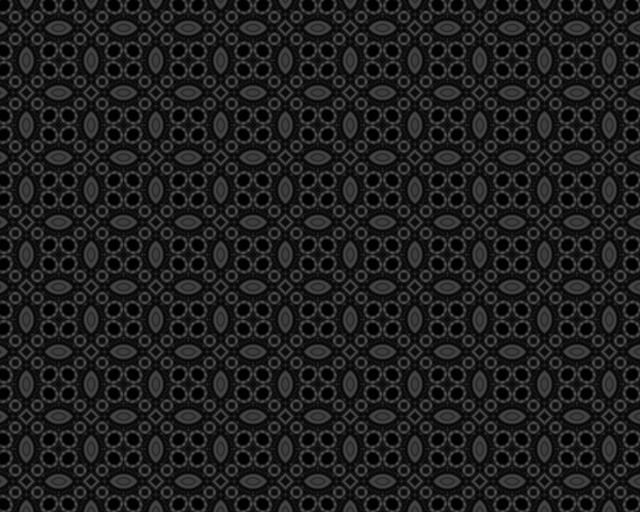
This pattern is drawn by a Shadertoy shader. Its source:

```glsl
// Dark woven tiling of gray lenses, four-petal flowers and beaded rings.
#define PERIOD 0.1012                 // cell size, in canvas widths
#define ORIGIN vec2(0.0918, 0.7057)   // one flower centre, in canvas widths
#define SOFT 0.022                    // edge softness, in cells
#define LINE 0.021                    // half width of the outlines
#define LENS_SIZE vec2(0.112, 0.215)  // half width and half height
#define PETAL_POS 0.148
#define RING_POS 0.330
#define RING_RADIUS 0.075
#define LINE_GRAY 0.33
#define LENS_GRAY 0.245
#define GROUND_GRAY 0.045
#define WEAVE 12.0                    // threads per cell

const float TAU = 6.2831853;

float fill(float d, float soft) {
    return 1.0 - smoothstep(-soft, soft, d);
}

float stroke(float d, float halfWidth, float soft) {
    return fill(abs(d) - halfWidth, soft);
}

// Upright pointed lens made of two arcs
float lensDistance(vec2 p, vec2 size) {
    float radius = dot(size, size) / (2.0 * size.x);
    return length(abs(p) + vec2(radius - size.x, 0.0)) - radius;
}

float ovalDistance(vec2 p, vec2 size) {
    return (length(p / size) - 1.0) * min(size.x, size.y);
}

// Brightness ripple around a centre
float beads(vec2 p, float count) {
    return 0.5 + 0.5 * cos(count * atan(p.y, p.x + 1e-5));
}

void mainImage(out vec4 fragColor, in vec2 fragCoord) {
    vec2 cell = (fragCoord / iResolution.x - ORIGIN) / PERIOD;
    float soft = max(SOFT, 0.7 / (iResolution.x * PERIOD));

    // Fold the cell into one eighth: flower at 0, lens at (0.5, 0)
    vec2 p = abs(fract(cell + 0.5) - 0.5);
    p = vec2(max(p.x, p.y), min(p.x, p.y));

    // Faint woven ground
    vec2 thread = cos(TAU * WEAVE * p);
    float gray = GROUND_GRAY + 0.035 * thread.x * thread.y;

    // Lens with a beaded halo
    vec2 l = p - vec2(0.5, 0.0);
    float lens = lensDistance(l, LENS_SIZE);
    gray += 0.09 * stroke(lens - 0.062, 0.012, soft) * beads(l, 20.0);
    gray = mix(gray, 0.025, stroke(lens - 0.022, 0.010, soft));
    gray = mix(gray, LENS_GRAY, fill(lens, soft));
    gray += 0.035 * stroke(lens + 0.025, 0.012, soft);
    float core = lensDistance(l, LENS_SIZE * 0.5);
    gray = mix(gray, 0.13, stroke(core, 0.008, soft));

    // Petals: black ovals lying across the diagonal
    vec2 q = p - PETAL_POS;
    vec2 petalAxes = vec2(q.x - q.y, q.x + q.y) * 0.70711;
    float petal = ovalDistance(petalAxes, vec2(0.128, 0.112));
    gray = mix(gray, 0.008, fill(petal, soft));
    float petalLine = stroke(petal, LINE, soft);
    gray = mix(gray, LINE_GRAY * (0.62 + 0.38 * beads(petalAxes, 8.0)), petalLine);

    // Flower centre
    float heart = p.x + p.y - 0.065;
    gray = max(gray, 0.13 * stroke(heart, 0.012, soft));

    // Small rings around each corner
    vec2 r = p - RING_POS;
    float ring = length(r) - RING_RADIUS;
    gray = mix(gray, 0.05, fill(ring, soft));
    float ringGray = LINE_GRAY * (0.7 + 0.3 * beads(r, 4.0));
    gray = mix(gray, ringGray, stroke(ring, LINE, soft));

    // Corner diamond with a dim dot inside
    vec2 c = 0.5 - p;
    float diamond = (c.x + c.y - 0.105) * 0.70711;
    gray = mix(gray, 0.04, fill(diamond, soft));
    gray = mix(gray, LINE_GRAY * 0.88, stroke(diamond, LINE * 0.9, soft));
    gray = max(gray, 0.09 * fill(length(c) - 0.015, soft));

    // Dots joining lens tips, diamonds and flowers
    float dots = min(length(p - vec2(0.5, 0.295)), length(p - vec2(0.405, 0.235)));
    dots = min(dots, length(p - vec2(0.29, 0.0)));
    gray = max(gray, 0.17 * fill(dots - 0.022, soft));

    fragColor = vec4(vec3(clamp(gray, 0.0, 1.0)), 1.0);
}
```
